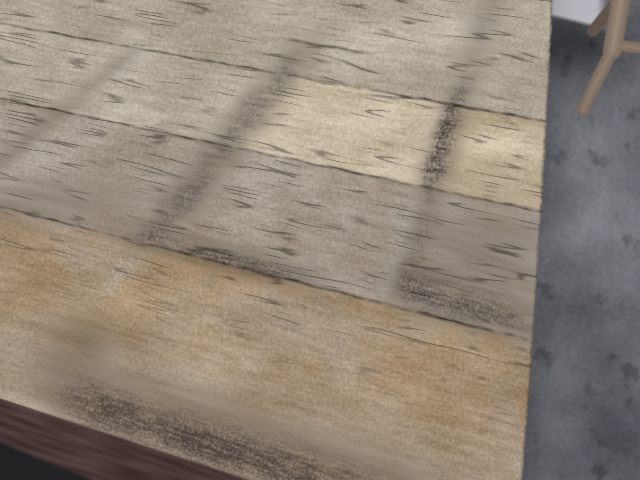
This texture is drawn by a Shadertoy shader. Its source:

```glsl
// A worn, stained plank table top seen at an angle above a blue-grey concrete floor.

float hash(vec2 c) {
    vec3 q = fract(vec3(c.xyx) * 0.1031);
    q += dot(q, q.yzx + 33.33);
    return fract((q.x + q.y) * q.z);
}

vec2 gradientAt(vec2 cell) {
    float angle = 6.2832 * hash(cell);
    return vec2(cos(angle), sin(angle));
}

// Gradient noise, roughly -0.7 to 0.7
float noise(vec2 p) {
    vec2 i = floor(p), f = p - i;
    vec2 w = f * f * f * (f * (f * 6.0 - 15.0) + 10.0);
    vec2 e = vec2(0.0, 1.0);
    float low = mix(dot(gradientAt(i), f), dot(gradientAt(i + e.yx), f - e.yx), w.x);
    float high = mix(dot(gradientAt(i + e), f - e), dot(gradientAt(i + 1.0), f - 1.0), w.x);
    return mix(low, high, w.y);
}

float fbm(vec2 p) {
    float sum = 0.0, amp = 0.6;
    for (int k = 0; k < 4; k++) {
        sum += amp * noise(p);
        p = mat2(1.6, 1.2, -1.2, 1.6) * p + 7.3;
        amp *= 0.55;
    }
    return sum;
}

float blob(vec2 p, vec2 centre, vec2 radius) {
    vec2 d = (p - centre) / radius;
    return exp(-dot(d, d));
}

float ridge(float d, float width) { return exp(-d * d / (width * width)); }

float band(float x, float lo, float hi, float soft) {
    return smoothstep(lo - soft, lo + soft, x) * (1.0 - smoothstep(hi - soft, hi + soft, x));
}

float segment(vec2 p, vec2 a, vec2 b) {
    vec2 d = b - a;
    return length(p - a - d * clamp(dot(p - a, d) / dot(d, d), 0.0, 1.0));
}

// Plank coordinate: constant along the seams, which fan out with perspective
float depthAcross(vec2 p) { return (p.y + 0.36 * p.x) / (1.0 + 0.19 * p.x); }

vec3 floorColour(vec2 p, float px) {
    vec3 col = vec3(0.385, 0.39, 0.415) + 0.13 * fbm(p * 7.0) + 0.03 * noise(p * 90.0);
    col += 0.08 * blob(p, vec2(1.28, 0.56), vec2(0.12, 0.2));
    col -= 0.06 * blob(p, vec2(1.29, 0.12), vec2(0.08, 0.15));
    col *= 1.0 - 0.4 * blob(p, vec2(1.2, 0.91), vec2(0.11, 0.07));
    col *= 1.0 - 0.2 * smoothstep(0.15, 0.4, fbm(p * 14.0 + 4.0));
    // Pale wall and the chair leg
    float wall = smoothstep(-0.006, 0.006, p.y - 0.968 + 0.25 * (p.x - 1.15));
    col = mix(col, vec3(0.72, 0.72, 0.75), wall * (1.0 - smoothstep(1.24, 1.27, p.x)));
    float back = segment(p, vec2(1.275, 0.985), vec2(1.235, 0.935)) - 0.012;
    float leg = min(segment(p, vec2(1.297, 1.02), vec2(1.276, 0.896)) - 0.020,
                    segment(p, vec2(1.276, 0.896), vec2(1.238, 0.82)) - 0.014);
    leg = min(leg, segment(p, vec2(1.238, 0.82), vec2(1.215, 0.772)) - 0.013);
    leg = min(leg, segment(p, vec2(1.29, 0.905), vec2(1.34, 0.9)) - 0.012);
    col = mix(col, vec3(0.38, 0.33, 0.30), smoothstep(px, -px, back));
    vec3 legColour = vec3(0.58, 0.51, 0.45) * (0.8 + 12.0 * max(-leg, 0.0));
    return mix(col, legColour, smoothstep(px, -px, leg));
}

vec3 plankColour(vec2 p, float v, float s1, float s2) {
    float warm = smoothstep(-0.3, 0.4, fbm(p * 4.0 + 2.0)) * smoothstep(0.25, 0.5, v);
    vec3 col = mix(vec3(0.63, 0.565, 0.49), vec3(0.65, 0.545, 0.42), warm);
    col = mix(col, vec3(0.635, 0.59, 0.54), smoothstep(0.566, 0.572, v));
    col = mix(col, vec3(0.70, 0.66, 0.60), smoothstep(0.792, 0.798, v));
    col = mix(col, vec3(0.68, 0.64, 0.58), smoothstep(0.948, 0.954, v));
    float row = band(v, 0.795, 0.951, 0.003);
    col = mix(col, vec3(0.78, 0.73, 0.64), row * band(s1, 0.03, 9.0, 0.03) * band(s2, -9.0, -0.01, 0.015));
    col = mix(col, vec3(0.71, 0.65, 0.55), row * smoothstep(0.0, 0.03, s2));
    col += 0.13 * blob(p, vec2(1.01, 0.7), vec2(0.07, 0.025));
    col += 0.07 * blob(p, vec2(0.87, 0.91), vec2(0.16, 0.06));
    col += 0.06 * blob(p, vec2(0.47, 0.27), vec2(0.12, 0.05));
    return col;
}

vec3 tableColour(vec2 p, float v) {
    float blotch = fbm(p * vec2(6.0, 9.0)), wobble = 0.035 * fbm(p * 13.0);
    float speckle = noise(p * 185.0) + 0.6 * noise(p * 97.0);
    float fibre = noise(vec2(p.x * 24.0, v * 150.0));
    float s1 = p.x - 0.642 + (0.913 - p.y) * 0.79 + wobble;
    float s2 = p.x - 0.825 - (p.y - 0.392) * 0.31 + 0.5 * wobble;
    float s3 = p.x - (p.y - 0.661) * 1.18 + wobble;
    vec3 col = plankColour(p, v, s1, s2) + 0.13 * blotch * vec3(0.9, 1.0, 1.15);
    // Diagonal stains and pale scuffs
    float stain = 0.32 * ridge(s1, 0.042) * band(p.y, 0.50, 0.90, 0.06);
    stain += 0.42 * ridge(s2, 0.024) * band(p.y, 0.62, 0.80, 0.05);
    stain += 0.18 * ridge(s2 - 0.01, 0.035) * band(p.y, 0.39, 1.1, 0.04);
    stain += 0.16 * ridge(s3, 0.03) * band(p.y, 0.6, 0.9, 0.04);
    stain += 0.28 * blob(p, vec2(0.17, 0.29), vec2(0.06, 0.05));
    // Grime along the seams and the front
    stain += 0.50 * ridge(v - 0.579, 0.024) * band(p.x, 0.30, 0.62, 0.12);
    stain += 0.38 * ridge(v - 0.60, 0.035) * band(p.x, 0.82, 1.12, 0.08);
    stain += 0.22 * blob(p, vec2(1.0, 0.47), vec2(0.16, 0.10));
    stain += 0.17 * blob(p, vec2(0.1, 0.58), vec2(0.2, 0.05));
    float front = ridge(v - 0.21, 0.07) * smoothstep(0.02, 0.22, p.x);
    stain += 0.50 * front * smoothstep(1.1, 0.7, p.x);
    stain *= max(0.0, 1.0 + 1.2 * blotch + 1.1 * speckle + 0.9 * fibre);
    col = mix(col, vec3(0.22, 0.19, 0.18), clamp(stain, 0.0, 0.85));
    float scuff = ridge(s1 + 0.005, 0.025) * band(p.y, 0.38, 0.46, 0.03);
    scuff += 0.7 * ridge(s2 + 0.025, 0.02) * band(p.y, 0.37, 0.58, 0.03) + 0.5 * ridge(s3 - 0.05, 0.02);
    col = mix(col, vec3(0.69, 0.67, 0.64), 0.45 * scuff * (1.0 + speckle));
    // Fine grain, then thin fibres that open only in scattered patches
    col += 0.07 * speckle + 0.045 * fibre + 0.05 * noise(vec2(p.x * 5.0, v * 70.0));
    float open = smoothstep(0.0, 0.35, noise(vec2(p.x * 11.0, v * 45.0)) + 0.3 * blotch);
    float hairline = ridge(noise(vec2(p.x * 6.0 + 3.0, v * 75.0)), 0.075);
    col *= 1.0 - 0.34 * hairline * open * smoothstep(0.3, 0.6, v);
    // Broken seams of uneven weight
    float u = v + 0.003 * noise(vec2(p.x * 22.0, 4.0));
    float seam = ridge(u - 0.569, 0.0028) + ridge(u - 0.795, 0.0025) + ridge(u - 0.951, 0.0025);
    seam += ridge(u - 1.017, 0.003) * band(p.x, 0.6, 0.77, 0.02);
    float wear = 0.65 + 0.8 * noise(vec2(p.x * 9.0, v * 8.0)) + 0.8 * noise(vec2(p.x * 40.0, 2.0));
    return col * (1.0 - 0.5 * seam * clamp(wear, 0.1, 1.2));
}

void mainImage(out vec4 fragColor, in vec2 fragCoord) {
    vec2 p = fragCoord / iResolution.y;
    float px = 1.2 / iResolution.y, v = depthAcross(p);
    float side = p.x - (1.0885 + 0.08 * p.y - 0.017 * p.y * p.y) + 0.003 * noise(p * 90.0);
    vec3 ground = floorColour(p, px) * (1.0 - 0.12 * exp(-max(side, 0.0) * 30.0));
    vec3 top = tableColour(p, v) * (1.0 - 0.3 * ridge(side, 0.004));
    // Front board and the shadow below it
    vec3 board = vec3(0.28, 0.22, 0.21) + 0.10 * noise(vec2(p.x * 9.0, v * 80.0));
    float under = p.y - 0.08 + 0.42 * p.x;
    board = mix(vec3(0.14, 0.13, 0.14), board, smoothstep(-0.008, 0.008, under));
    top = mix(board, top + 0.06 * ridge(v - 0.178, 0.008), smoothstep(-0.003, 0.003, v - 0.17));
    fragColor = vec4(clamp(mix(top, ground, smoothstep(-px, px, side)), 0.0, 1.0), 1.0);
}
```
